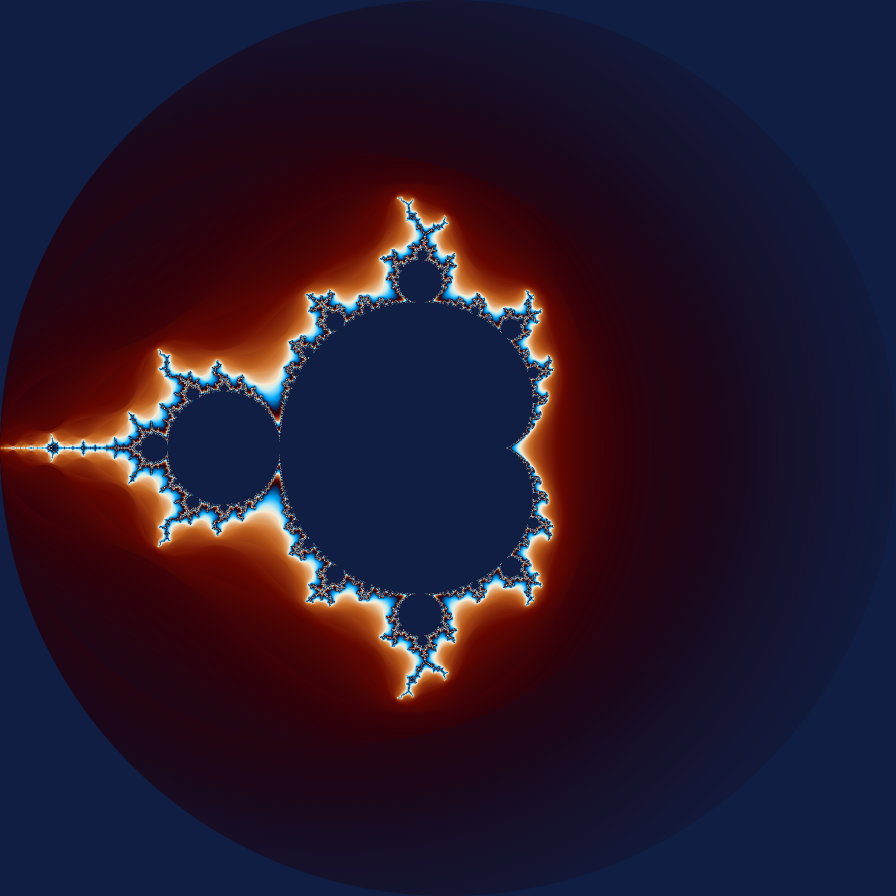
Write a three.js fragment shader that draws this background.

```glsl
// Escape-time fractal of z*z + c inside a disc of radius 2, on a navy ground.
// A smooth escape count runs through a cyclic ramp of sixteen units:
// navy, maroon, red, orange, cream, sky blue and back to navy.

varying vec2 vUv;

// Moves the ramp on to the next colour (0-255) between positions a and b
vec3 rampTo(vec3 colour, vec3 next, float a, float b, float t) {
  return mix(colour, next / 255.0, clamp((t - a) / (b - a), 0.0, 1.0));
}

vec3 escapeRamp(float count) {
  float t = mod(count, 16.0);
  vec3 navy = vec3(15.0, 30.0, 66.0);
  vec3 colour = navy / 255.0;
  // Dark maroon to red
  colour = rampTo(colour, vec3(26.0, 7.0, 25.0), 0.0, 1.0, t);
  colour = rampTo(colour, vec3(47.0, 1.0, 9.0), 1.0, 2.0, t);
  colour = rampTo(colour, vec3(100.0, 7.0, 0.0), 2.0, 4.0, t);
  // Orange to cream
  colour = rampTo(colour, vec3(177.0, 82.0, 24.0), 4.0, 6.0, t);
  colour = rampTo(colour, vec3(209.0, 125.0, 57.0), 6.0, 7.0, t);
  colour = rampTo(colour, vec3(248.0, 236.0, 211.0), 7.0, 9.0, t);
  // Pale to deep blue, closing the cycle
  colour = rampTo(colour, vec3(191.0, 233.0, 241.0), 9.0, 10.0, t);
  colour = rampTo(colour, vec3(0.0, 170.0, 255.0), 10.0, 12.0, t);
  colour = rampTo(colour, vec3(0.0, 87.0, 153.0), 12.0, 14.0, t);
  colour = rampTo(colour, vec3(3.0, 52.0, 106.0), 14.0, 15.0, t);
  return rampTo(colour, navy, 15.0, 16.0, t);
}

// Smooth escape count; zero for the interior and beyond the disc
float escapeCount(vec2 c) {
  if (dot(c, c) > 4.0) return 0.0;
  vec2 z = c;
  for (int i = 1; i < 128; i++) {
    z = vec2(z.x * z.x - z.y * z.y, 2.0 * z.x * z.y) + c;
    float sizeSquared = dot(z, z);
    if (sizeSquared > 4.0) {
      return max(float(i) - log2(0.5 * log(sizeSquared)), 0.0);
    }
  }
  return 0.0;
}

void main() {
  // Four samples per pixel smooth the disc edge and the filaments
  vec2 pixel = vec2(dFdx(vUv.x), dFdy(vUv.y));
  vec3 colour = vec3(0.0);
  for (int j = 0; j < 2; j++) {
    for (int i = 0; i < 2; i++) {
      vec2 offset = (vec2(float(i), float(j)) - 0.5) * 0.5;
      vec2 c = (vUv + offset * pixel - 0.5) * 4.0;
      colour += 0.25 * escapeRamp(escapeCount(c));
    }
  }
  gl_FragColor = vec4(colour, 1.0);
}
```
